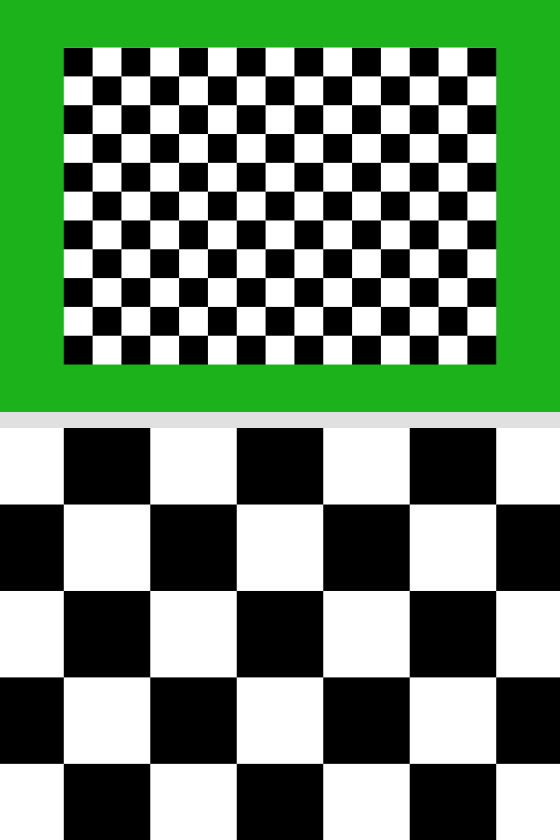
Top, the full canvas; bottom, a detail of the centre.
This pattern is drawn by a Shadertoy shader. Its source:

```glsl
// Black and white checkerboard, 15 by 11 squares, centred on a plain green field.

const vec2 GRID = vec2(15.0, 11.0);
const vec2 BOARD_MIN = vec2(0.1139, 0.1152);
const vec2 BOARD_MAX = vec2(0.8861, 0.8845);
const float RIM_HEIGHT = 0.0012;

const vec3 GREEN = vec3(0.104, 0.700, 0.104);
const vec3 BLACK = vec3(0.0);
const vec3 WHITE = vec3(1.0);
const vec3 RIM = vec3(0.75, 0.76, 0.75);

// Square wave per axis, +1 on even cells and -1 on odd, smoothed over one pixel.
vec2 squareWave(vec2 cell, vec2 pixel) {
    vec2 line = floor(cell + 0.5);
    vec2 side = 1.0 - 2.0 * mod(line, 2.0);
    return side * clamp(2.0 * (cell - line) / pixel, -1.0, 1.0);
}

// Smoothed coverage of an axis-aligned box, also right for boxes under a pixel.
float boxCoverage(vec2 p, vec2 low, vec2 high, vec2 pixel) {
    vec2 start = max(low, p - 0.5 * pixel);
    vec2 end = min(high, p + 0.5 * pixel);
    vec2 covered = max(end - start, 0.0) / pixel;
    return covered.x * covered.y;
}

// Board colour; the clamp keeps the outer squares solid up to the border.
vec3 checkerboard(vec2 cell, vec2 pixel) {
    vec2 inside = clamp(cell, 0.5 * pixel, GRID - 0.5 * pixel);
    vec2 wave = squareWave(inside, pixel);
    return mix(WHITE, BLACK, 0.5 + 0.5 * wave.x * wave.y);
}

void mainImage(out vec4 fragColor, in vec2 fragCoord) {
    vec2 pixel = 1.0 / iResolution.xy;
    vec2 uv = fragCoord * pixel;
    vec2 scale = GRID / (BOARD_MAX - BOARD_MIN);

    // Board over the field
    vec3 board = checkerboard((uv - BOARD_MIN) * scale, pixel * scale);
    vec3 color = mix(GREEN, board, boxCoverage(uv, BOARD_MIN, BOARD_MAX, pixel));

    // Pale hairline along the top border
    vec2 rimMin = vec2(BOARD_MIN.x, BOARD_MAX.y);
    vec2 rimMax = BOARD_MAX + vec2(0.0, RIM_HEIGHT);
    color = mix(color, RIM, boxCoverage(uv, rimMin, rimMax, pixel));

    fragColor = vec4(color, 1.0);
}
```
